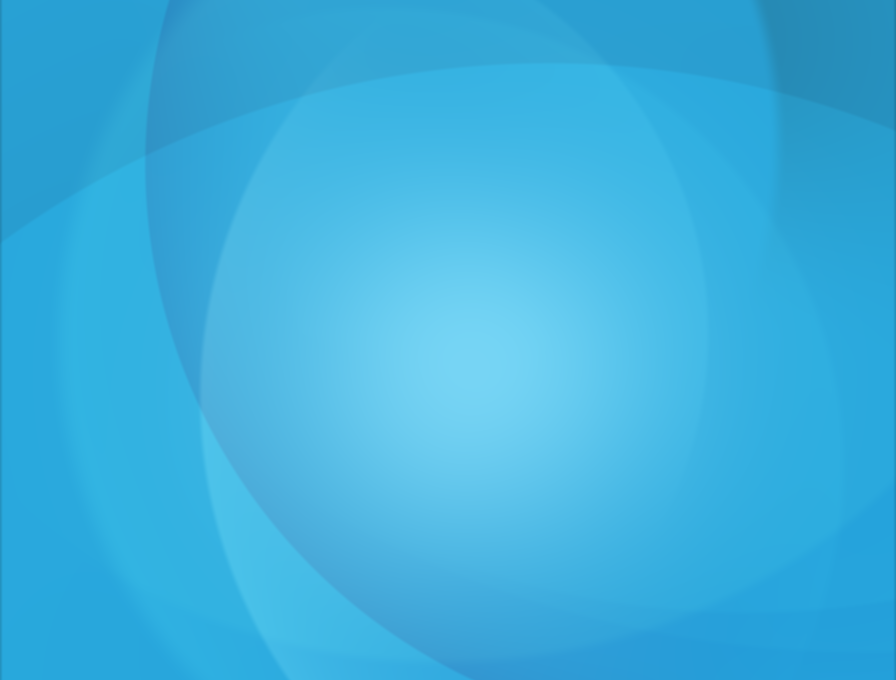
Give the GLSL for this background, as a Shadertoy shader.

```glsl
// Soft blue backdrop: a pale central glow crossed by large translucent arcs.
// Each arc is a circle whose tint is strongest at its rim, fades away to one
// side, and is limited to the part of the rim facing a chosen direction.

const vec3 BASE_BLUE = vec3(0.16, 0.66, 0.865);
const vec3 GLOW_TINT = vec3(0.29, 0.165, 0.09);
const vec2 GLOW_CENTRE = vec2(0.696, 0.45);
const float GLOW_RADIUS = 0.30;
const float BORDER_WIDTH = 0.005;
const float BORDER_SHADE = 0.14;
const float DESIGN_ASPECT = 1.3196;

// Circles: centre x, centre y, radius, rim softness (canvas heights).
const int ARC_COUNT = 10;
const vec4 CIRCLES[ARC_COUNT] = vec4[](
    vec4(0.811,  0.502, 0.722, 0.022),  // wide left veil
    vec4(1.022,  0.416, 0.727, 0.005),  // lower left highlight
    vec4(1.052,  0.759, 0.838, 0.003),  // main dark crescent
    vec4(0.808, -0.457, 1.364, 0.003),  // upper shade
    vec4(0.442,  0.510, 0.601, 0.005),  // right inner veil
    vec4(0.567,  0.313, 0.675, 0.008),  // right faint veil
    vec4(0.476,  0.794, 0.670, 0.014),  // upper right shade
    vec4(0.653,  0.993, 0.967, 0.010),  // lower right shade
    vec4(1.100,  1.388, 1.289, 0.005),  // bottom shade
    vec4(1.271,  1.656, 1.615, 0.005)   // bottom rim shade
);

// Tint added at the rim, then fade length: positive inside, negative outside.
const vec4 TINTS[ARC_COUNT] = vec4[](
    vec4( 0.030,  0.045,  0.020,  0.22),
    vec4( 0.085,  0.060,  0.030,  0.16),
    vec4( 0.005, -0.080, -0.060,  0.13),
    vec4(-0.005, -0.045, -0.050, -0.70),
    vec4( 0.025,  0.025,  0.015,  0.25),
    vec4( 0.010,  0.018,  0.010,  0.15),
    vec4(-0.010, -0.085, -0.120, -0.50),
    vec4(-0.020, -0.025, -0.005, -0.25),
    vec4(-0.010, -0.020, -0.010, -0.20),
    vec4(-0.008, -0.015, -0.005, -0.15)
);

// Direction, in degrees, in which each rim is strongest.
const float FACING[ARC_COUNT] = float[](
    180.0, 205.0, 205.0, 100.0, 45.0, 40.0, 55.0, -55.0, -40.0, -50.0
);

vec3 arcTint(vec2 p, vec4 circle, vec4 tint, float facing, float pixel) {
    vec2 offset = p - circle.xy;
    float side = sign(tint.w);
    float depth = side * (circle.z - length(offset));
    float softness = max(circle.w, pixel);
    float cover = smoothstep(-softness, softness, depth);
    float fade = exp(-max(depth, 0.0) / abs(tint.w));
    float angle = radians(facing);
    float alignment = dot(normalize(offset + vec2(1e-5)), vec2(cos(angle), sin(angle)));
    return tint.rgb * cover * fade * smoothstep(0.2, 0.8, alignment);
}

void mainImage(out vec4 fragColor, in vec2 fragCoord) {
    vec2 uv = fragCoord / iResolution.xy;
    vec2 p = uv * vec2(DESIGN_ASPECT, 1.0);
    float pixel = 1.0 / iResolution.y;

    // Central glow
    float glowDistance = length(p - GLOW_CENTRE) / GLOW_RADIUS;
    vec3 color = BASE_BLUE + GLOW_TINT * exp(-glowDistance * glowDistance);

    // Translucent arcs
    for (int i = 0; i < ARC_COUNT; i++) {
        color += arcTint(p, CIRCLES[i], TINTS[i], FACING[i], pixel);
    }

    // Thin shade along the left and right borders
    float borderDistance = min(p.x, DESIGN_ASPECT - p.x);
    color *= 1.0 - BORDER_SHADE * (1.0 - smoothstep(0.0, BORDER_WIDTH, borderDistance));

    fragColor = vec4(clamp(color, 0.0, 1.0), 1.0);
}
```
